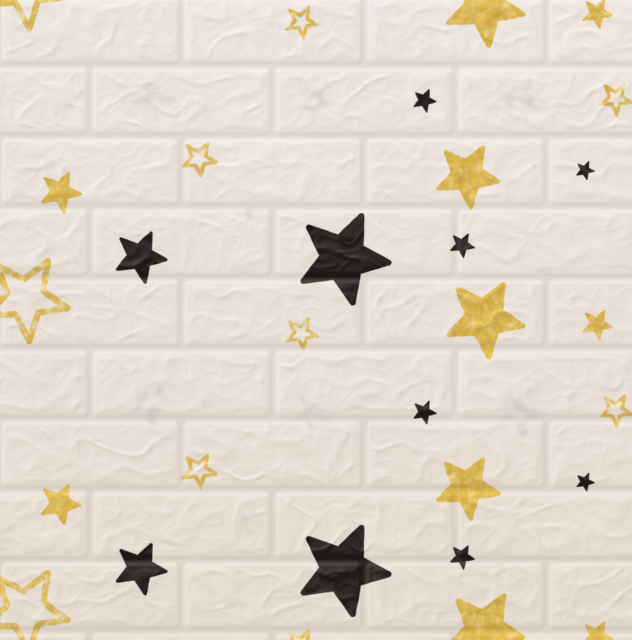
Reproduce this pattern procedurally as a WebGL 1 fragment shader.

```glsl
precision highp float;
// Embossed white brick panel printed with scattered black, gold and outlined stars.

uniform vec2 u_resolution;

const float STAR_PERIOD = 0.487;
const vec2 BRICK = vec2(0.2852, 0.1104);

vec2 hash2(vec2 p) {
  p = vec2(dot(p, vec2(127.1, 311.7)), dot(p, vec2(269.5, 183.3)));
  return 2.0 * fract(sin(p) * 43758.5) - 1.0;
}

// Gradient noise, roughly -0.7 to 0.7
float noise(vec2 p) {
  vec2 i = floor(p), f = fract(p), u = f * f * (3.0 - 2.0 * f);
  vec2 e = vec2(1.0, 0.0);
  float low = mix(dot(hash2(i), f), dot(hash2(i + e), f - e), u.x);
  float high = mix(dot(hash2(i + e.yx), f - e.yx), dot(hash2(i + 1.0), f - 1.0), u.x);
  return mix(low, high, u.y);
}

// Height of the embossed surface: raised bricks with wandering plaster creases
float relief(vec2 p) {
  vec2 cell = (p - vec2(0.284, 0.1029)) / BRICK;
  cell.x += 0.5 * mod(floor(cell.y) + 1.0, 2.0);
  vec2 id = floor(cell);
  vec2 b = abs(fract(cell) - 0.5) * BRICK - 0.5 * BRICK + 0.012;
  float d = length(max(b, 0.0)) + min(max(b.x, b.y), 0.0) - 0.007;

  vec2 q = p + id * 3.7;
  q += 0.016 * vec2(noise(q * 24.0), noise(q * 24.0 + 9.0));
  float fold = noise(q * vec2(17.0, 25.0));
  float wrinkle = noise(q * vec2(38.0, 48.0) + 5.0);
  float creases = 0.55 * exp(-90.0 * fold * fold) + 0.25 * exp(-50.0 * wrinkle * wrinkle);
  creases += 0.5 * noise(q * 30.0);
  return 0.8 * smoothstep(0.004, -0.005, d) + creases * smoothstep(-0.002, -0.014, d);
}

// Signed distance to a rounded five-pointed star, repeated down the panel
float star(vec2 p, vec2 center, float radius, float turn) {
  p -= center;
  p.y = mod(p.y + 0.5 * STAR_PERIOD, STAR_PERIOD) - 0.5 * STAR_PERIOD;
  float a = abs(mod(atan(p.y, p.x) - turn + 0.6283, 1.2566) - 0.6283);
  p = length(p) * vec2(cos(a), sin(a));
  float corner = 0.06 * radius;
  vec2 tip = vec2(radius - corner, 0.0);
  vec2 edge = 0.45 * tip.x * vec2(0.809, 0.588) - tip;
  vec2 v = p - tip;
  float dist = length(v - edge * clamp(dot(v, edge) / dot(edge, edge), 0.0, 1.0));
  return dist * sign(edge.y * v.x - edge.x * v.y) - corner;
}

float outlineStar(vec2 p, vec2 center, float radius, float turn) {
  float w = 0.0016 + 0.045 * radius;
  return abs(star(p, center, radius, turn) + w) - w;
}

float cover(float d) {
  float soft = max(1.0 / u_resolution.y, 0.0015);
  return smoothstep(soft, -soft, d);
}

void main() {
  // Canvas heights, measured down from the top left
  vec2 p = vec2(gl_FragCoord.x, u_resolution.y - gl_FragCoord.y) / u_resolution.y;

  // Light from the upper left
  vec2 lamp = vec2(0.0014, 0.0022);
  float slope = relief(p + lamp) - relief(p - lamp);
  float height = relief(p);

  // Wall, warmer toward the bottom
  vec3 color = mix(vec3(0.925, 0.893, 0.872), vec3(0.898, 0.856, 0.812), p.y);
  color *= mix(0.965, 1.0, smoothstep(0.0, 0.7, height));
  color *= 1.0 + 0.012 * noise(p * 6.0);
  color += slope * vec3(0.075, 0.083, 0.092);

  // Faint grey ghost stars
  float ghost = star(p, vec2(0.237, 0.147), 0.042, 0.2);
  ghost = min(ghost, star(p, vec2(0.812, 0.157), 0.045, 0.1));
  ghost = min(ghost, star(p, vec2(0.488, 0.157), 0.035, 0.3));
  ghost = min(ghost, star(p, vec2(0.387, 0.325), 0.022, 0.2));
  float smudge = smoothstep(-0.25, 0.4, noise(p * vec2(45.0, 60.0)));
  color = mix(color, vec3(0.66, 0.65, 0.66), 0.28 * smudge * smoothstep(0.004, -0.006, ghost));

  // Worn gold: solid stars, then patchier outlines
  float solid = star(p, vec2(0.730, 0.274), 0.053, 0.2);
  solid = min(solid, star(p, vec2(0.757, 0.497), 0.065, 0.2));
  solid = min(solid, star(p, vec2(0.094, 0.300), 0.034, 0.1));
  solid = min(solid, star(p, vec2(0.933, 0.507), 0.025, 0.15));
  float line = outlineStar(p, vec2(0.040, 0.466), 0.072, 0.23);
  line = min(line, outlineStar(p, vec2(0.311, 0.248), 0.030, 0.2));
  line = min(line, outlineStar(p, vec2(0.471, 0.521), 0.028, 0.15));
  line = min(line, outlineStar(p, vec2(0.962, 0.154), 0.028, 0.25));
  float grain = noise(p * 70.0) + 0.6 * noise(p * 160.0);
  float rough = 0.0012 * grain;
  vec3 gold = mix(vec3(0.82, 0.67, 0.25), vec3(0.89, 0.77, 0.42), smoothstep(-0.4, 0.6, grain));
  gold *= 1.0 + 0.16 * slope;
  color = mix(color, gold, cover(solid + rough) * (0.95 - 0.2 * smoothstep(0.2, 0.7, grain)));
  color = mix(color, gold, cover(line + rough) * (0.85 - 0.4 * smoothstep(-0.1, 0.5, grain)));

  // Black stars with glints on the creases
  float black = star(p, vec2(0.536, 0.403), 0.076, 0.1);
  black = min(black, star(p, vec2(0.219, 0.401), 0.043, 0.12));
  black = min(black, star(p, vec2(0.663, 0.157), 0.019, 0.1));
  black = min(black, star(p, vec2(0.722, 0.383), 0.020, 0.2));
  black = min(black, star(p, vec2(0.914, 0.266), 0.015, 0.1));
  vec3 ink = vec3(0.18, 0.145, 0.14) + 0.22 * max(slope, -0.25);
  color = mix(color, ink, cover(black + 0.5 * rough));

  gl_FragColor = vec4(color, 1.0);
}
```
